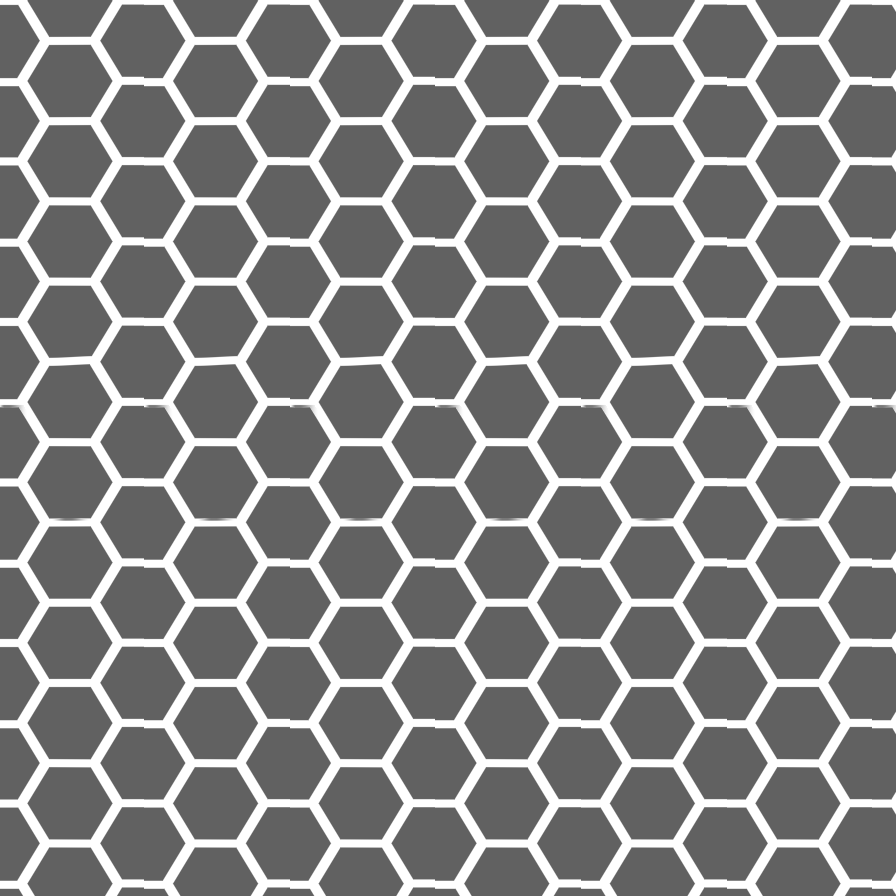
Give the GLSL for this pattern, as a Shadertoy shader.

```glsl
// Grey honeycomb of slightly wide hexagons with white joints and small row-wise flaws.

const vec2 CELL = vec2(0.08125, 0.08958); // column spacing, cell height

float hash(float n) {
    return fract(sin(n * 12.9898) * 43758.5453);
}

// Hexagon metric: 0 at the centre, 0.5 on the border.
float hexMetric(vec2 q) {
    q = abs(q);
    return max(q.y, 0.75 * q.x + 0.5 * q.y);
}

// Position relative to the nearest centre of a lattice of every second column.
vec2 nearestCentre(vec2 g, out float row) {
    row = floor(g.y + 0.5);
    return vec2(g.x - 2.0 * floor(0.5 * g.x + 0.5), g.y - row);
}

void mainImage(out vec4 fragColor, in vec2 fragCoord) {
    vec2 uv = fragCoord / iResolution.xy;
    float aa = 0.75 / min(iResolution.x, iResolution.y);

    // Two interleaved lattices; keep the cell that contains the point.
    float rowA, rowB;
    vec2 a = nearestCentre((uv - vec2(0.0781, 0.0138)) / CELL, rowA);
    vec2 b = nearestCentre((uv - vec2(0.1594, 0.0588)) / CELL, rowB);
    bool isB = hexMetric(b) < hexMetric(a);
    vec2 q = isB ? b : a;
    float side = q.y > 0.0 ? 1.0 : -1.0;
    float edgeRow = (isB ? rowB : rowA) + step(0.0, q.y);

    // Flat joints step down halfway in one lattice and tilt a little in the other.
    float even = 1.0 - mod(edgeRow, 2.0);
    float shift = isB
        ? -step(0.02, q.x) * (0.0004 + 0.0011 * even)
        : (hash(edgeRow) - 0.5) * 0.0012 * q.x;
    if (!isB && edgeRow == 7.0) shift += 0.0022 * smoothstep(-0.3, 0.4, q.x);

    // Distances to the flat and slanted borders, in canvas units.
    vec2 h = abs(q);
    float flatDist = (0.5 - h.y) * CELL.y + side * shift;
    float slantDist = (1.0 - 1.5 * h.x - h.y) / length(vec2(1.5, 1.0) / CELL);
    float inside = min(flatDist - 0.0045, slantDist - 0.0057);
    float tile = smoothstep(-aa, aa, inside);

    // Grey smears on the rim of two rows of joints.
    float smear = 0.0;
    if (!isB && edgeRow == 5.0 && side < 0.0)
        smear = smoothstep(-0.26, -0.05, q.x) * (1.0 - smoothstep(0.0, 0.28, q.x));
    if (isB && edgeRow == 6.0 && side > 0.0)
        smear = smoothstep(0.02, 0.1, q.x) * (1.0 - smoothstep(0.15, 0.42, q.x));
    smear *= 0.85 * smoothstep(0.0012, 0.0028, flatDist);

    fragColor = vec4(vec3(mix(1.0, 0.38, max(tile, smear))), 1.0);
}
```
